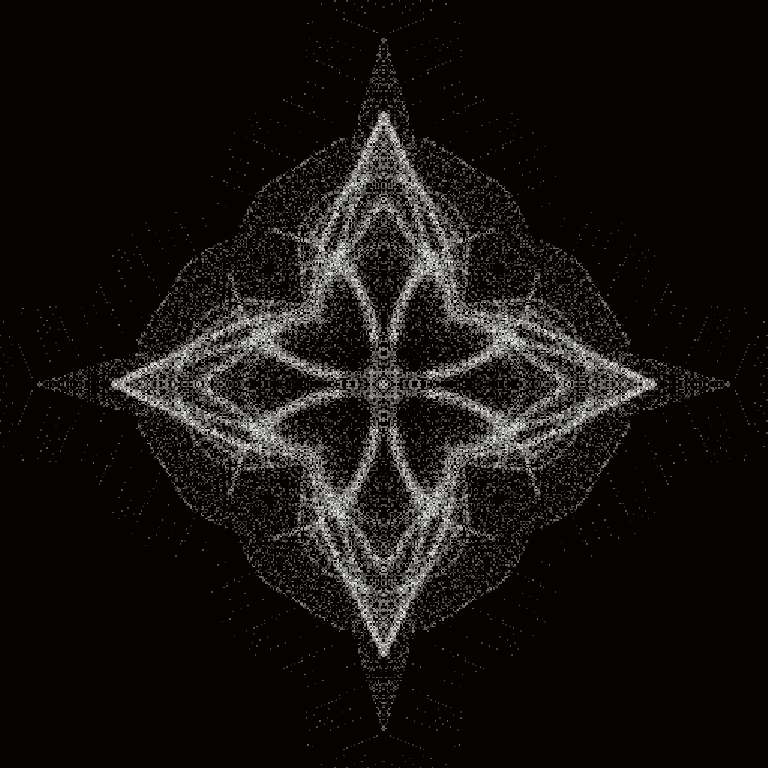
A WebGL 2 fragment shader for this background:

```glsl
#version 300 es
precision highp float;
// A pale four-pointed star of scattered grains on near-black.
// The plane is folded eightfold, curved strands and soft fills set a grain
// density, and a sine hash decides which cells of a fine grid light up.
uniform vec2 u_resolution;
out vec4 outColor;

const vec3 NIGHT = vec3(0.025, 0.008, 0.008);
const vec3 SILVER = vec3(0.93, 0.94, 0.91);
const float CELLS = 512.0;

float hash(vec2 p) {
  return fract(sin(dot(p, vec2(127.1, 311.7))) * 43758.545);
}

float segmentDistance(vec2 p, vec2 a, vec2 b) {
  vec2 along = b - a;
  vec2 offset = p - a;
  float t = clamp(dot(offset, along) / dot(along, along), 0.0, 1.0);
  return length(offset - along * t);
}

// Distance to a quadratic curve, followed in short chords
float curveDistance(vec2 p, vec2 a, vec2 b, vec2 c) {
  float nearest = 9.0;
  vec2 last = a;
  for (int i = 1; i <= 12; i++) {
    float t = float(i) / 12.0;
    vec2 next = mix(mix(a, b, t), mix(b, c, t), t);
    nearest = min(nearest, segmentDistance(p, last, next));
    last = next;
  }
  return nearest;
}

float glow(float d, float width) {
  return exp(-d * d / (width * width));
}

float strand(vec2 p, vec2 a, vec2 b, vec2 c, float width) {
  return glow(curveDistance(p, a, b, c), width);
}

float inside(float d, float softness) {
  return 1.0 - smoothstep(-softness, softness, d);
}

// Faint outer mantle and long spikes; p.x runs along the nearest arm
float mantle(vec2 p) {
  float bulge = max(p.y - 0.3, 0.0);
  float rim = p.x - (0.64 - 0.63 * (p.y - 0.11) - 12.0 * bulge * bulge);
  float body = inside(rim, 0.004) * inside(p.x - 0.64, 0.01);
  body *= smoothstep(-0.15, 0.4, length(p));
  float rimLine = glow(rim, 0.005) * smoothstep(0.09, 0.12, p.y);
  float side = p.y - 0.29 * (0.91 - p.x);
  float spike = inside(side, 0.004) * smoothstep(0.58, 0.63, p.x);
  float spikeLine = glow(side, 0.004) * smoothstep(0.59, 0.63, p.x)
                  * inside(p.x - 0.91, 0.006);
  return 0.11 * body + 0.3 * rimLine + 0.12 * spike + 0.15 * spikeLine;
}

// Bright woven strands that meet at a knot beside each arm
float lace(vec2 p) {
  vec2 knot = vec2(0.323, 0.12);
  vec2 tip = vec2(0.70, 0.0);
  float sum = 0.0;
  // petals and their outward rays
  sum += 0.9 * strand(p, knot, vec2(0.235, 0.034), vec2(0.12, 0.026), 0.014);
  sum += 0.45 * strand(p, knot, vec2(0.375, 0.18), vec2(0.40, 0.285), 0.006);
  // pointed star and its inner seams
  sum += 0.8 * strand(p, tip, vec2(0.53, 0.085), vec2(0.36, 0.165), 0.009);
  sum += 0.35 * strand(p, tip, vec2(0.50, 0.08), knot, 0.008);
  sum += 0.35 * strand(p, vec2(0.64, 0.0), vec2(0.52, 0.06), knot, 0.007);
  sum += 0.5 * strand(p, vec2(0.545, 0.0), vec2(0.52, 0.12), vec2(0.38, 0.19), 0.007);
  sum += 0.6 * strand(p, vec2(0.48, 0.0), vec2(0.40, 0.055), knot, 0.011);
  sum += 0.2 * strand(p, vec2(0.365, 0.0), vec2(0.36, 0.07), vec2(0.30, 0.08), 0.012);
  // stepped shoulders between neighbouring arms
  float fold = curveDistance(p, knot, vec2(0.25, 0.178), vec2(0.176));
  sum += 0.5 * glow(fold, 0.016);
  sum += 0.22 * exp(-fold / 0.04) * inside(p.y - 0.2, 0.015);
  sum += 0.4 * strand(p, vec2(0.36, 0.165), vec2(0.27, 0.18), vec2(0.195), 0.008);
  // rounded loop about the knot
  sum += 0.3 * strand(p, vec2(0.53, 0.08), vec2(0.45, 0.24), vec2(0.35, 0.219), 0.006);
  sum += 0.4 * strand(p, vec2(0.35, 0.219), vec2(0.28, 0.21), vec2(0.208), 0.007);
  sum += 0.3 * strand(p, knot, vec2(0.34, 0.17), vec2(0.29, 0.215), 0.008);
  float web = inside(p.y - 0.21, 0.01) * glow(p.x - 0.34, 0.12);
  sum += 0.12 * web * smoothstep(0.11, 0.14, p.y);
  return sum + 0.8 * exp(-length(p - knot) / 0.024);
}

// Grain inside the star point and along the central cross
float core(vec2 p) {
  float point = inside(p.y - 0.5 * (0.70 - p.x), 0.01);
  point *= smoothstep(0.36, 0.46, p.x);
  float arm = inside(p.y - 0.034, 0.005) * inside(p.x - 0.13, 0.04);
  float bands = 0.75 + 0.25 * cos(p.x * 150.0);
  float centre = glow(p.x - p.y, 0.009) * inside(p.x - 0.045, 0.01);
  return 0.18 * point + 0.42 * arm * bands + 0.6 * centre;
}

// Turns density into a scattered cell brightness
float grain(float density, vec2 cell) {
  float lit = hash(cell) < 1.0 - exp(-2.6 * density) ? 1.0 : 0.0;
  float chance = hash(cell + 37.0);
  float strength = 0.1 + 0.3 * chance + 0.6 * min(density, 1.0) * mix(0.3, 1.0, chance);
  return lit * min(strength, 1.0);
}

void main() {
  float side = min(u_resolution.x, u_resolution.y);
  vec2 plane = (gl_FragCoord.xy - 0.5 * u_resolution) / side;
  vec2 cell = abs(floor(plane * CELLS) + 0.5);
  vec2 folded = vec2(max(cell.x, cell.y), min(cell.x, cell.y));
  vec2 p = folded * 2.0 / CELLS;
  float density = mantle(p) + lace(p) + core(p);
  outColor = vec4(mix(NIGHT, SILVER, grain(density, folded)), 1.0);
}
```
